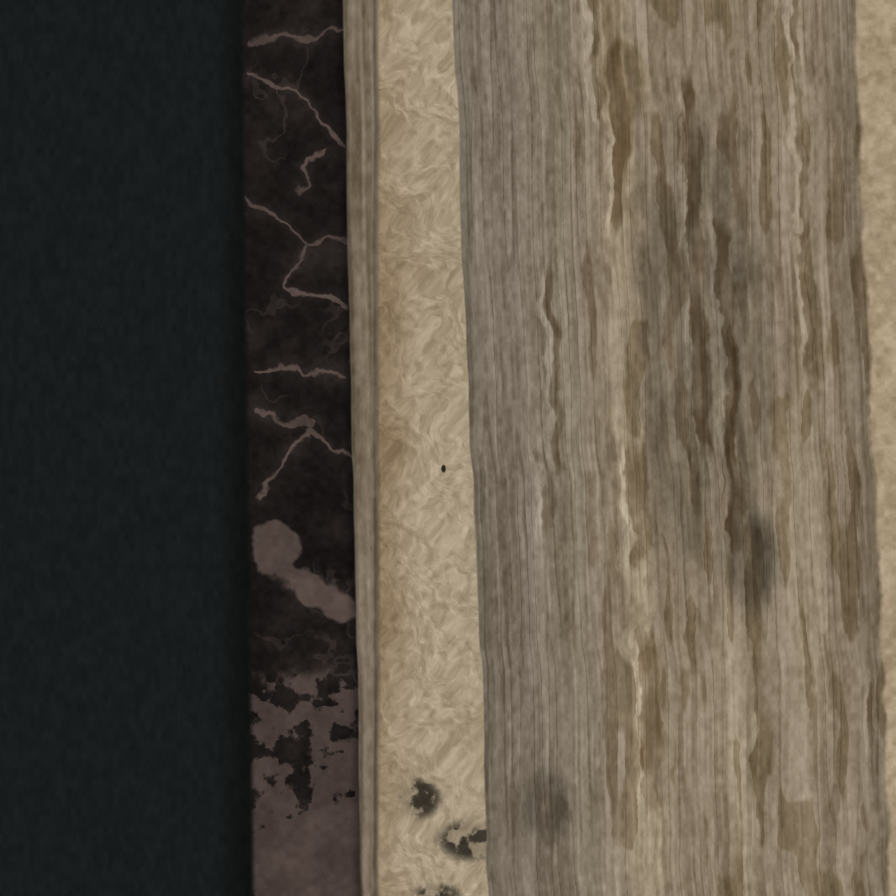
Write a Shadertoy shader that draws this texture.

```glsl
// Worn book seen on edge: dark backdrop, marbled cover, vellum band and page edges.

float hash(vec2 p) {
    vec3 q = fract(p.xyx * .1031);
    q += dot(q, q.yzx + 33.33);
    return fract((q.x + q.y) * q.z);
}

float noise(vec2 p) {
    vec2 i = floor(p), f = fract(p);
    f *= f * (3. - 2. * f);
    return mix(mix(hash(i), hash(i + vec2(1, 0)), f.x),
               mix(hash(i + vec2(0, 1)), hash(i + 1.), f.x), f.y);
}

// Layered noise centred on zero
float fbm(vec2 p) {
    float sum = 0., amp = .53;
    for (int i = 0; i < 4; i++) {
        sum += amp * (noise(p) - .5);
        p = p * 2.03 + 17.1;
        amp *= .5;
    }
    return sum;
}

float segment(vec2 p, vec2 a, vec2 b) {
    vec2 d = b - a;
    return length(p - a - d * clamp(dot(p - a, d) / dot(d, d), 0., 1.));
}

float spot(vec2 p, vec2 centre, vec2 radius) {
    return 1. - smoothstep(.5, 1.1, length((p - centre) / radius));
}

float stripe(float x, float radius) {
    return 1. - smoothstep(.5, 1.1, abs(x) / radius);
}

vec3 backdrop(vec2 p) {
    vec3 col = vec3(.099, .111, .11) + .04 * fbm(p * vec2(170, 95));
    return col * (1. - .35 * smoothstep(.235, .275, p.x));
}

vec3 cover(vec2 p) {
    const vec4 veins[12] = vec4[](
        vec4(.273, .957, .383, .967), vec4(.276, .919, .341, .889),
        vec4(.341, .889, .383, .835), vec4(.358, .833, .332, .785),
        vec4(.273, .781, .341, .733), vec4(.341, .733, .387, .729),
        vec4(.336, .733, .323, .681), vec4(.323, .681, .388, .659),
        vec4(.284, .59, .39, .583), vec4(.283, .538, .341, .525),
        vec4(.341, .518, .286, .44), vec4(.341, .518, .393, .486));
    vec2 q = p + .025 * vec2(fbm(p * 38.), fbm(p * 38. + 50.));
    float d = 1.;
    for (int i = 0; i < 12; i++) d = min(d, segment(q, veins[i].xy, veins[i].zw));
    float swell = noise(p * 40.), width = .0035 * swell * swell;
    float pale = (.4 + .5 * noise(p * 28. + 9.)) * (1. - smoothstep(width, width + .003, d));
    pale += .25 * exp(-d * 90.);
    // Faint side branches
    pale += .22 * stripe(fbm(p * 19. + 3.), .025) * smoothstep(.4, .7, noise(p * 23.));

    // Blot, then the marbled patch that closes up toward the bottom
    float blot = min(length(q - vec2(.312, .385)) - .024,
                     segment(q, vec2(.32, .36), vec2(.385, .325)) - .015) + .03 * fbm(p * 27.);
    pale = max(pale, .85 - .85 * smoothstep(-.003, .005, blot));
    float cells = fbm(p * vec2(50, 55) + 4.) + .8 * (p.x - .34)
                + .35 * (1. - smoothstep(.05, .14, p.y));
    float patchy = smoothstep(-.08, .03, cells) * (1. - smoothstep(.235, .26, q.y));
    pale = max(pale, .7 * patchy) + .2 * smoothstep(-.1, .3, fbm(p * 24.));
    vec3 col = mix(vec3(.095, .083, .078), vec3(.34, .285, .265), min(pale, 1.));
    return col + .06 * fbm(p * 130.);
}

vec3 vellum(vec2 p) {
    float cloud = fbm(p * 16.);
    vec3 col = vec3(.645, .582, .485) + .24 * fbm(p * vec2(150, 125) + 9. * cloud) + .05 * cloud;
    float brown = 1. - smoothstep(.42, .47, p.x + .06 * cloud);
    brown *= .35 + .5 * spot(p, vec2(.43, .45), vec2(.1, .4));
    col *= 1. - brown * vec3(.2, .25, .32);
    // Ink stains near the foot and one small fleck
    float stain = spot(p, vec2(.469, .109), vec2(.026)) + spot(p, vec2(.525, .062), vec2(.042, .026))
                + spot(p, vec2(.488, 0), vec2(.03, .016));
    col *= 1. - stain * (.15 + .5 * smoothstep(-.05, .15, fbm(p * 75. + 8.)));
    return col * (1. - .75 * spot(p, vec2(.495, .477), vec2(.003, .005)));
}

vec3 pages(vec2 p, float u) {
    const vec4 hollows[10] = vec4[]( // position, half width, bottom, top
        vec4(.685, .011, .75, 1.1), vec4(.691, .013, .38, .51),
        vec4(.692, .011, .09, .29), vec4(.586, .007, .39, .48),
        vec4(.603, .005, .47, .7), vec4(.766, .009, .48, .9),
        vec4(.798, .008, .38, .75), vec4(.888, .005, .6, 1.1),
        vec4(.667, .007, .85, 1.1), vec4(.938, .004, .15, .24));
    vec3 col = mix(vec3(.49, .447, .387), vec3(.545, .49, .41), smoothstep(.56, .7, u));
    // Leaves at three scales, parted by thin gaps
    float leaf = noise(vec2(u * 120., p.y * 5.));
    col += .06 * noise(vec2(u * 45., p.y * 3.)) + .07 * leaf
         + .09 * noise(vec2(u * 340., p.y * 12.)) - .11 + .15 * fbm(p * vec2(190, 100));
    col -= .05 * stripe(leaf - .5, .09);

    // Pale torn ridges and small scattered pits
    float ragged = fbm(p * vec2(50, 32));
    float ridge = stripe(u - .684 + .03 * ragged, .021)
                + .5 * spot(vec2(u + .03 * ragged, p.y), vec2(.79, .17), vec2(.024, .2))
                + .5 * spot(vec2(u + .02 * ragged, p.y), vec2(.875, .4), vec2(.022, .25));
    col += ridge * vec3(.08, .075, .065);
    float pit = smoothstep(.66, .76, noise(vec2(u * 85. + ragged, p.y * 13.)) + .15 * ragged);
    col *= 1. - pit * smoothstep(.55, .68, u) * vec3(.15, .18, .23);
    // Brown hollows, each with a lit left rim
    for (int i = 0; i < 10; i++) {
        vec4 h = hollows[i];
        float side = u - h.x + .02 * ragged;
        float along = smoothstep(-.015, .015, min(p.y - h.z, h.w - p.y) + .08 * ragged);
        float depth = along * smoothstep(-.002, .003, h.y - abs(side));
        col *= 1. - depth * vec3(.24, .28, .34) * (.3 + noise(p * vec2(80, 38)));
        col += .07 * along * stripe(side + h.y + .003, .004);
    }
    float soil = .26 * spot(p, vec2(.84, .375), vec2(.035, .07))
               + .17 * spot(p, vec2(.78, .62), vec2(.1, .3))
               + .22 * spot(p, vec2(.612, .1), vec2(.035, .045));
    col *= 1. - soil * (.3 + 1.3 * noise(vec2(u * 110., p.y * 20.)));
    col *= 1. - .1 * smoothstep(.9, .95, u);
    return col * (.86 + .14 * smoothstep(.505, .525, u));
}

void mainImage(out vec4 fragColor, in vec2 fragCoord) {
    vec2 p = fragCoord / iResolution.xy;
    float drop = 1. - p.y;
    float wave = .006 * noise(vec2(p.y * 7., 3)) + .003 * noise(vec2(p.y * 28., 8)) - .0045;
    float u = p.x - .04 * drop + wave; // follows the lean of the leaves
    vec3 col = mix(backdrop(p), cover(p), smoothstep(-.004, .004, p.x - .27 - .013 * drop));

    // Narrow leaves beside the cover
    float edge = p.x - .383 - .02 * drop + .5 * wave;
    col *= 1. - .3 * smoothstep(-.012, 0., edge);
    vec3 leaf = vec3(.375, .325, .26) + .15 * noise(vec2(edge * 260., p.y * 6.))
              + .15 * fbm(p * vec2(170, 80));
    leaf *= .75 + .25 * smoothstep(0., .006, edge);
    col = mix(col, leaf, smoothstep(-.0015, .0015, edge));

    // Vellum band and page block
    float fold = p.x - .421 + .4 * wave;
    col *= 1. - .22 * stripe(fold, .005);
    col = mix(col, vellum(p), smoothstep(-.003, .005, fold));
    col = mix(col, pages(p, u), smoothstep(-.0015, .0015, u - .506));

    // Pale outer leaf at the right
    float outer = u - .954 + .01 * fbm(p * vec2(30, 40));
    vec3 pale = vec3(.645, .575, .47) + .2 * fbm(p * 110.) + .06 * fbm(p * 14.);
    col = mix(col, pale, smoothstep(-.003, .004, outer));
    fragColor = vec4(col, 1);
}
```
